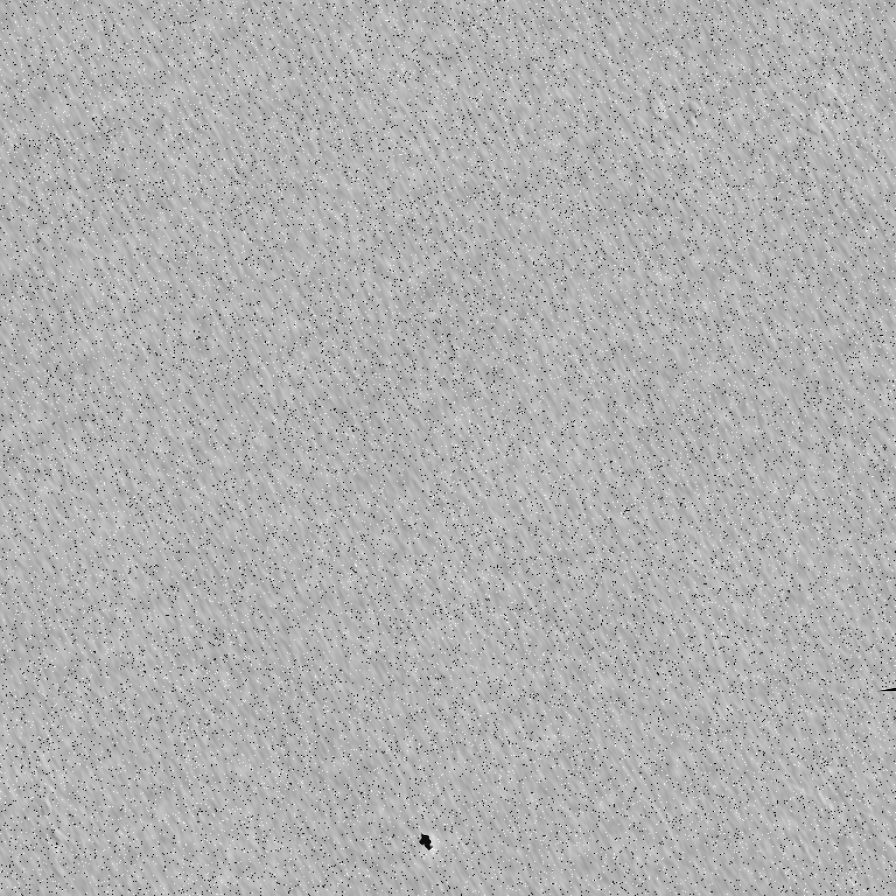
A Shadertoy shader for this texture:

```glsl
#define BASE_GRAY 0.703
#define STREAK_DIR vec2(0.5, -0.866)
#define STREAK_AMOUNT 0.105
#define FINE_AMOUNT 0.075
#define MOTTLE_AMOUNT 0.025
#define RELIEF_AMOUNT 0.11
#define SPECK_GRID 768.0
#define DARK_SHARE 0.024
#define LIGHT_SHARE 0.021
#define DARK_GRAY 0.07
#define LIGHT_GRAY 0.95

// Integer hash giving two values in 0..1
vec2 hash2(vec2 cell) {
    uvec2 h = uvec2(ivec2(cell)) * uvec2(1597u, 3571u) + uvec2(7919u, 104u);
    h.x += h.y * 40503u;
    h.y ^= h.x >> 7;
    h = h * 66489u + h.yx * 27183u;
    h ^= h >> 15;
    h = h * 48271u + h.yx * 69621u;
    h ^= h >> 16;
    return vec2(h & 65535u) / 65536.0;
}

float cornerSlope(vec2 cell, vec2 offset) {
    float angle = 6.2832 * hash2(cell).x;
    return dot(vec2(cos(angle), sin(angle)), offset);
}

float gradientNoise(vec2 p) {
    vec2 i = floor(p), f = p - i;
    vec2 w = f * f * f * (f * (f * 6.0 - 15.0) + 10.0);
    vec2 e = vec2(0.0, 1.0);
    return mix(mix(cornerSlope(i, f), cornerSlope(i + e.yx, f - e.yx), w.x),
               mix(cornerSlope(i + e, f - e), cornerSlope(i + 1.0, f - 1.0), w.x), w.y);
}

// Coordinates across (x) and along (y) the streaks
vec2 streakSpace(vec2 p) {
    return vec2(dot(p, vec2(-STREAK_DIR.y, STREAK_DIR.x)), dot(p, STREAK_DIR));
}

float ridge(vec2 p) {
    vec2 q = streakSpace(p);
    float height = gradientNoise(q * vec2(48.0, 18.0) + 31.0)
                 + 0.35 * gradientNoise(q * vec2(110.0, 60.0));
    return smoothstep(0.16, 0.34, height);
}

// Side-lit ridges, strong only inside a few worn patches
float relief(vec2 p) {
    vec2 patches[4] = vec2[4](vec2(0.775, 0.885), vec2(0.935, 0.86),
                              vec2(0.075, 0.085), vec2(0.935, 0.08));
    float mask = 0.12;
    for (int i = 0; i < 4; i++) {
        vec2 d = (p - patches[i]) / 0.055;
        mask += exp(-dot(d, d));
    }
    vec2 light = vec2(0.0018, 0.0008);
    return mask * (ridge(p - light) - ridge(p + light));
}

// Area of dark (x) and light (y) square specks under one pixel
vec2 speckCover(vec2 p, float pixel) {
    vec2 g = p * SPECK_GRID;
    float size = pixel * SPECK_GRID;
    vec2 cover = vec2(0.0);
    for (int y = -2; y <= 2; y++)
    for (int x = -2; x <= 2; x++) {
        vec2 cell = floor(g) + vec2(x, y);
        vec2 overlap = min(g + 0.5 * size, cell + 1.0) - max(g - 0.5 * size, cell);
        overlap = max(overlap, 0.0) / size;
        float pick = hash2(cell + 2000.0).x;
        vec2 kind = vec2(pick < DARK_SHARE, pick > 1.0 - LIGHT_SHARE);
        cover += kind * overlap.x * overlap.y;
    }
    return cover;
}

void mainImage(out vec4 fragColor, in vec2 fragCoord) {
    float pixel = 1.0 / iResolution.y;
    vec2 p = fragCoord * pixel;
    vec2 q = streakSpace(p);

    // Brushed ground
    float gray = BASE_GRAY;
    gray += STREAK_AMOUNT * gradientNoise(q * vec2(150.0, 42.0));
    gray += FINE_AMOUNT * gradientNoise(q * vec2(270.0, 95.0) + 57.0);
    gray += MOTTLE_AMOUNT * gradientNoise(q * vec2(9.0, 5.0) + 11.0);
    gray += RELIEF_AMOUNT * relief(p);

    // Fine salt and pepper
    vec2 specks = speckCover(p, pixel);
    gray = mix(gray, DARK_GRAY, specks.x);
    gray = mix(gray, LIGHT_GRAY, specks.y);

    // Small pit with a lit rim
    vec2 pit = p - vec2(0.475, 0.061);
    float rough = 0.006 * gradientNoise(p * 160.0);
    gray += 0.22 * exp(-dot(pit, pit) / 0.00018) * smoothstep(-0.012, 0.01, pit.x);
    float hole = length(vec2(pit.x + 0.4 * pit.y, pit.y * 0.8)) + rough - 0.0055;
    gray = mix(gray, 0.05, 1.0 - smoothstep(-pixel, pixel, hole));

    // Tapered scratch at the right edge
    vec2 cut = p - vec2(0.979, 0.2285);
    float gap = abs(cut.y - 0.1 * cut.x) - 0.09 * cut.x;
    gap = max(max(gap, abs(cut.y - 0.1 * cut.x) - 0.0016), -cut.x);
    gray = mix(gray, 0.02, 1.0 - smoothstep(-0.5 * pixel, 0.5 * pixel, gap));

    fragColor = vec4(vec3(clamp(gray, 0.0, 1.0)), 1.0);
}
```
